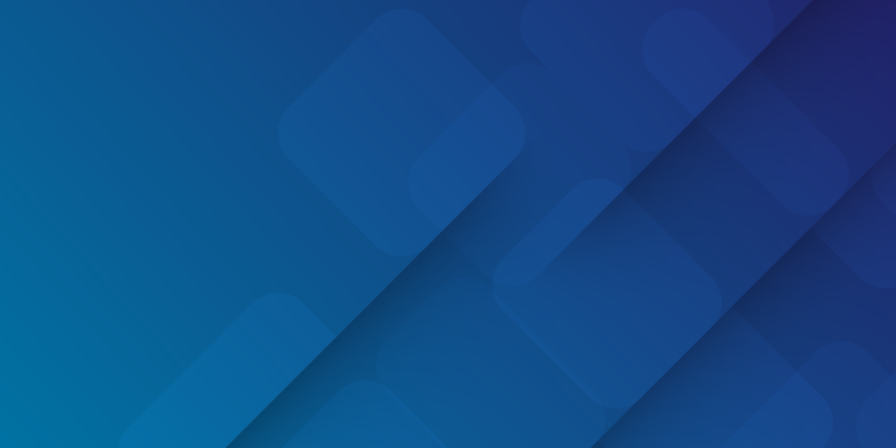
Reproduce this background procedurally as a WebGL 1 fragment shader.

```glsl
precision highp float;

uniform vec2 u_resolution;

// Soft step that stays about one pixel wide.
float past(float edge, float v) {
  float blur = 1.5 / u_resolution.y;
  return smoothstep(edge - blur, edge + blur, v);
}

// Coverage of a rounded rectangle in diagonal coordinates.
float tile(vec2 q, vec2 centre, vec2 halfSize) {
  float radius = 0.115;
  vec2 d = abs(q - centre) - halfSize + radius;
  float dist = length(max(d, 0.0)) + min(max(d.x, d.y), 0.0) - radius;
  return 1.0 - past(0.0, dist);
}

// Shadow that starts sharply at a fold and fades away from it.
float foldShadow(float across, float edge) {
  return past(edge, across) * exp(-max(across - edge, 0.0) / 0.12);
}

void main() {
  vec2 p = gl_FragCoord.xy / u_resolution * vec2(2.0, 1.0);
  // x runs across the folds, y runs along them.
  vec2 q = vec2(p.x - p.y, p.x + p.y);
  vec2 square = vec2(0.31);

  // Teal to indigo backdrop
  float t = 0.345 * p.x + 0.31 * p.y;
  vec3 color = mix(vec3(0.0, 0.45, 0.64), vec3(0.13, 0.135, 0.42), t);

  // Tiles lying on the left, middle and right panels
  float leftTiles = tile(q, vec2(0.193, 1.60), square)
                  + tile(q, vec2(0.56, 0.61), vec2(0.32, 0.39));
  float middleTiles = tile(q, vec2(0.94, 0.61), vec2(0.31, 0.39))
                    + 0.5 * tile(q, vec2(0.97, 1.22), vec2(0.35, 0.23));
  float openTiles = 0.6 * tile(q, vec2(0.55, 1.77), vec2(0.265, 0.30))
                  + 0.8 * tile(q, vec2(0.50, 2.39), vec2(0.315, 0.32))
                  + tile(q, vec2(1.01, 1.70), vec2(0.31, 0.27))
                  + 0.8 * tile(q, vec2(0.914, 2.414), vec2(0.404, 0.125));
  float rightTiles = tile(q, vec2(1.344, 2.64), vec2(0.31, 0.34))
                   + 0.7 * tile(q, vec2(1.612, 2.83), square)
                   + tile(q, vec2(1.526, 1.65), vec2(0.31, 0.30))
                   + 0.7 * tile(q, vec2(1.917, 1.79), vec2(0.31, 0.36))
                   + 0.6 * tile(q, vec2(2.138, 2.237), square);

  float light = openTiles + mix(leftTiles, middleTiles, past(0.503, q.x))
              + rightTiles * past(1.318, q.x);
  color += light * vec3(0.006, 0.02, 0.036);

  // Fold shadows, two of which dissolve along their length
  float shade = foldShadow(q.x, 0.503) * (1.0 - smoothstep(1.5, 1.95, q.y))
              + foldShadow(q.x, 0.815) * smoothstep(1.5, 2.0, q.y)
              + foldShadow(q.x, 1.318);
  color *= 1.0 - shade * vec3(0.16, 0.27, 0.25);

  gl_FragColor = vec4(color, 1.0);
}
```
